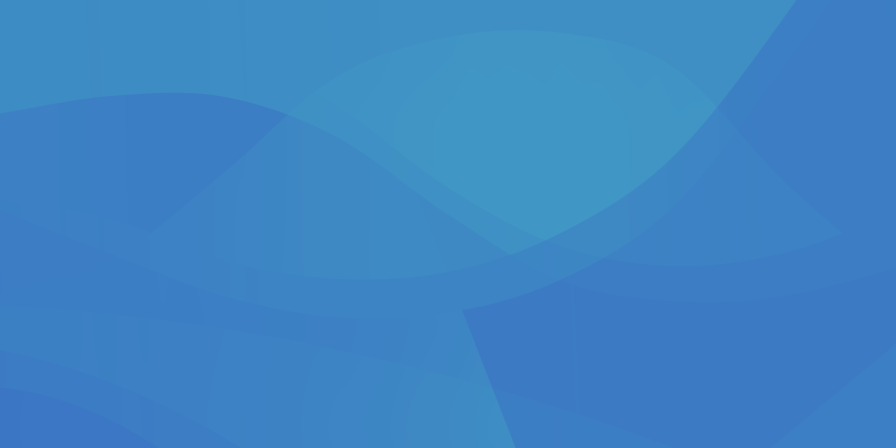
This background is drawn by a Shadertoy shader. Its source:

```glsl
// Overlapping translucent blue waves with a bright arch and faint vertical streaks.

const vec3 DEEP_BLUE = vec3(0.230, 0.455, 0.768);
const vec3 BRIGHT_CYAN = vec3(0.251, 0.596, 0.771);

// Heights of each wave at nine even steps across the canvas
const float UPPER_WAVE[9] = float[9](.747, .786, .784, .695, .521, .375, .328, .339, .401);
const float INNER_WAVE[9] = float[9](1.0, .98, .90, .766, .581, .451, .406, .435, .526);
const float RISING_WAVE[9] = float[9](.557, .510, .419, .378, .393, .479, .648, .961, 1.339);
const float RISING_SHADOW[9] = float[9](.531, .432, .339, .292, .302, .375, .536, .852, 1.208);
const float ARCH[9] = float[9](.344, .422, .615, .828, .917, .927, .852, .596, .375);

// Catmull-Rom curve through evenly spaced heights, x in 0..2
float waveHeight(float x, float heights[9]) {
    float s = clamp(x * 4.0, 0.0, 7.9999);
    int i = int(s);
    float t = s - float(i);
    float b = heights[i];
    float c = heights[i + 1];
    float a = i > 0 ? heights[i - 1] : 2.0 * b - c;
    float d = i < 7 ? heights[i + 2] : 2.0 * c - b;
    return b + 0.5 * t * (c - a + t * (2.0 * a - 5.0 * b + 4.0 * c - d
             + t * (3.0 * (b - c) + d - a)));
}

// Smooth coverage of the side where the distance is positive
float coverage(float dist) {
    return clamp(0.5 + dist / max(fwidth(dist), 1e-5), 0.0, 1.0);
}

float belowWave(vec2 p, float heights[9]) {
    return coverage(waveHeight(p.x, heights) - p.y);
}

// Coverage below a parabola: k.x + k.y * x + k.z * x * x
float belowParabola(vec2 p, vec3 k) {
    return coverage(k.x + p.x * (k.y + p.x * k.z) - p.y);
}

float hash(float n) {
    return fract(sin(n * 91.7) * 4375.5);
}

float noise(float x) {
    float i = floor(x);
    return mix(hash(i), hash(i + 1.0), smoothstep(0.0, 1.0, x - i));
}

void mainImage(out vec4 fragColor, in vec2 fragCoord) {
    vec2 p = fragCoord / iResolution.xy * vec2(2.0, 1.0);

    float upper = belowWave(p, UPPER_WAVE);
    float inner = belowWave(p, INNER_WAVE);
    float rising = belowWave(p, RISING_WAVE);
    float shadow = belowWave(p, RISING_SHADOW);
    float arch = belowWave(p, ARCH);
    float foldDist = p.x - 1.151 + 0.389 * p.y;
    float fold = coverage(foldDist);

    // Sky and arch
    float tone = mix(0.65, 0.74, smoothstep(0.0, 1.2, p.x));
    float archTone = mix(0.84, 0.96, smoothstep(0.65, 1.1, p.x));
    archTone -= 0.05 * smoothstep(1.2, 1.6, p.x) + 0.05 * smoothstep(0.7, 0.95, p.y);
    tone = mix(tone, archTone, arch);
    tone = mix(tone, 0.79, arch * inner);

    // Left lens under the upper wave
    float lens = mix(0.38, 0.61, smoothstep(0.3, 0.9, p.x)) - 0.04 * fold;
    float outside = mix(0.37, 0.28, smoothstep(0.0, 0.35, p.x));
    tone = mix(tone, mix(outside, lens, arch), upper);

    // Rising band, with the layers behind it showing through
    float band = mix(0.34, 0.45, smoothstep(0.1, 0.7, p.x));
    band -= 0.14 * smoothstep(1.35, 1.75, p.x);
    band += 0.06 * arch * (1.0 - inner) + 0.04 * arch * (1.0 - upper);
    tone = mix(tone, band, rising);

    // Lower field: right lens, then the fold with its lit left side
    float rightLens = mix(0.26, 0.40, arch);
    float glow = exp(2.6 * min(foldDist, 0.0)) * mix(0.42, 0.26, smoothstep(0.0, 0.3, p.y));
    float leftField = 0.22 + 0.02 * arch + glow;
    float rightField = mix(0.25, 0.20, upper);
    float field = mix(rightLens, mix(leftField, rightField, fold), inner);
    tone = mix(tone, field, shadow);

    // Bottom layers and the lit right corner
    tone += 0.07 * belowParabola(p, vec3(0.318, -0.05, -0.1075));
    tone -= 0.12 * belowParabola(p, vec3(0.219, -0.2, -0.384));
    tone -= 0.15 * belowParabola(p, vec3(0.135, -0.1, -0.8));
    tone += 0.10 * coverage(0.83 * (p.x - 1.72) - p.y);

    // Faint vertical streaks
    tone += 0.018 * (noise(p.x * 24.0 + p.y) - 0.5);

    fragColor = vec4(mix(DEEP_BLUE, BRIGHT_CYAN, tone), 1.0);
}
```
